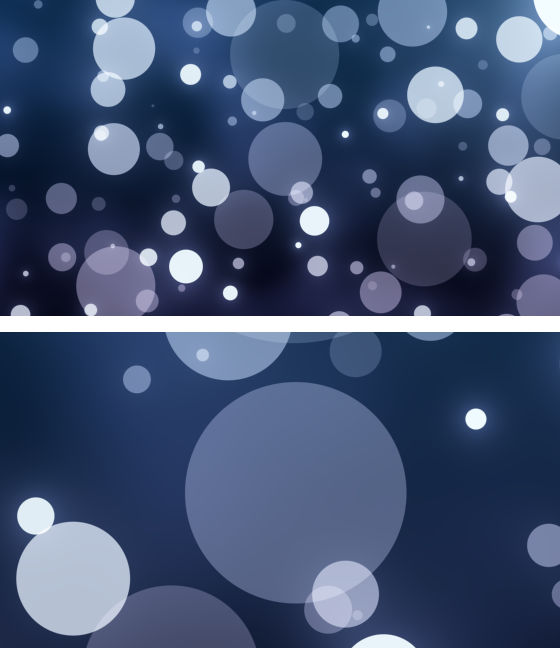
Top, the full canvas; bottom, a detail of the centre.
This background is drawn by a Shadertoy shader. Its source:

```glsl
// Night-blue bokeh: translucent, glowing discs screened over a dark gradient.
// Discs follow a jittered low-discrepancy sequence, ranked from large to tiny;
// gradient noise drifts a soft haze behind them.

const int   DISC_COUNT   = 110;
const float MAX_RADIUS   = 0.21;               // fraction of canvas height
const float SIZE_FALLOFF = 2.9;
const float JITTER       = 0.12;
const vec2  FIRST_DISC   = vec2(0.508, 0.815); // fraction of the canvas
const vec2  DISC_STEP    = vec2(0.2451, 0.4302);
const float MIN_OPACITY  = 0.22;
const float GLOW_GAIN    = 0.32;
const float HAZE_SCALE   = 2.1;

const vec3 SKY_TOP     = vec3(0.010, 0.130, 0.240);
const vec3 SKY_BOTTOM  = vec3(0.005, 0.010, 0.070);
const vec3 HAZE        = vec3(0.120, 0.130, 0.220);
const vec3 GLOW        = vec3(0.460, 0.520, 0.800);
const vec3 CORNER_GLOW = vec3(0.350, 0.480, 0.620);
const vec3 FAINT_TOP   = vec3(0.680, 0.770, 0.960);
const vec3 FAINT_LOW   = vec3(0.760, 0.710, 0.880);
const vec3 BRIGHT      = vec3(0.920, 0.975, 1.000);

vec3 hash3(float n) {
    vec3 p = fract(vec3(n) * vec3(0.1031, 0.1030, 0.0973));
    p += dot(p, p.yzx + 33.33);
    return fract((p.xxy + p.yzz) * p.zyx);
}

vec2 gradientAt(vec2 cell) {
    float angle = 6.28318 * hash3(dot(cell, vec2(7.0, 57.0)) + 400.0).x;
    return vec2(cos(angle), sin(angle));
}

float gradientNoise(vec2 p) {
    vec2 i = floor(p), f = fract(p);
    vec2 u = f * f * f * (f * (f * 6.0 - 15.0) + 10.0);
    vec2 e = vec2(0.0, 1.0);
    float low  = mix(dot(gradientAt(i), f),
                     dot(gradientAt(i + e.yx), f - e.yx), u.x);
    float high = mix(dot(gradientAt(i + e.xy), f - e.xy),
                     dot(gradientAt(i + e.yy), f - e.yy), u.x);
    return mix(low, high, u.y);
}

vec3 screenBlend(vec3 base, vec3 light) {
    return 1.0 - (1.0 - base) * (1.0 - light);
}

// Crisp disc plus a halo that scales with its radius and opacity.
vec3 addDisc(vec3 col, vec2 p, vec2 centre, float radius, float opacity) {
    float dist = length(p - centre) - radius;
    float edge = 0.8 / iResolution.y;
    float cover = 1.0 - smoothstep(-edge, edge, dist);
    float halo = exp(-max(dist, 0.0) / (0.7 * radius + 0.009));

    vec3 faint = mix(FAINT_LOW, FAINT_TOP, smoothstep(0.1, 0.8, centre.y));
    vec3 tint = mix(faint, BRIGHT, smoothstep(0.45, 0.95, opacity));
    col = screenBlend(col, GLOW * GLOW_GAIN * opacity * opacity * halo);
    return screenBlend(col, tint * opacity * cover);
}

void mainImage(out vec4 fragColor, in vec2 fragCoord) {
    float aspect = iResolution.x / iResolution.y;
    vec2 canvas = vec2(aspect, 1.0);
    vec2 p = fragCoord / iResolution.y;

    // Sky gradient and drifting haze
    vec3 col = mix(SKY_BOTTOM, SKY_TOP, smoothstep(0.0, 1.0, p.y));
    float haze = gradientNoise(p * HAZE_SCALE + 3.7)
               + 0.4 * gradientNoise(p * HAZE_SCALE * 2.0 + 9.2);
    col += HAZE * smoothstep(-0.25, 0.5, haze);

    // Key light in the upper right corner
    vec2 corner = canvas + vec2(0.06, 0.02);
    col = screenBlend(col, CORNER_GLOW * exp(-3.8 * length(p - corner)));
    col = addDisc(col, p, corner, 0.145, 1.0);

    // Scattered discs, largest first
    for (int i = 0; i < DISC_COUNT; i++) {
        float n = float(i);
        float rank = (n + 0.5) / float(DISC_COUNT);
        vec3 rnd = hash3(n + 17.0);

        vec2 spot = fract(FIRST_DISC + n * DISC_STEP);
        spot += JITTER * (rnd.xy - 0.5) * smoothstep(0.0, 4.0, n);
        vec2 centre = (spot * 1.04 - 0.02) * canvas;

        float radius = MAX_RADIUS * exp(-SIZE_FALLOFF * sqrt(rank) - pow(rank, 6.0));
        float opacity = mix(MIN_OPACITY, 1.0, rnd.z);
        opacity = mix(opacity, MIN_OPACITY, smoothstep(0.115, 0.135, radius));
        col = addDisc(col, p, centre, radius, opacity);
    }

    fragColor = vec4(col, 1.0);
}
```
